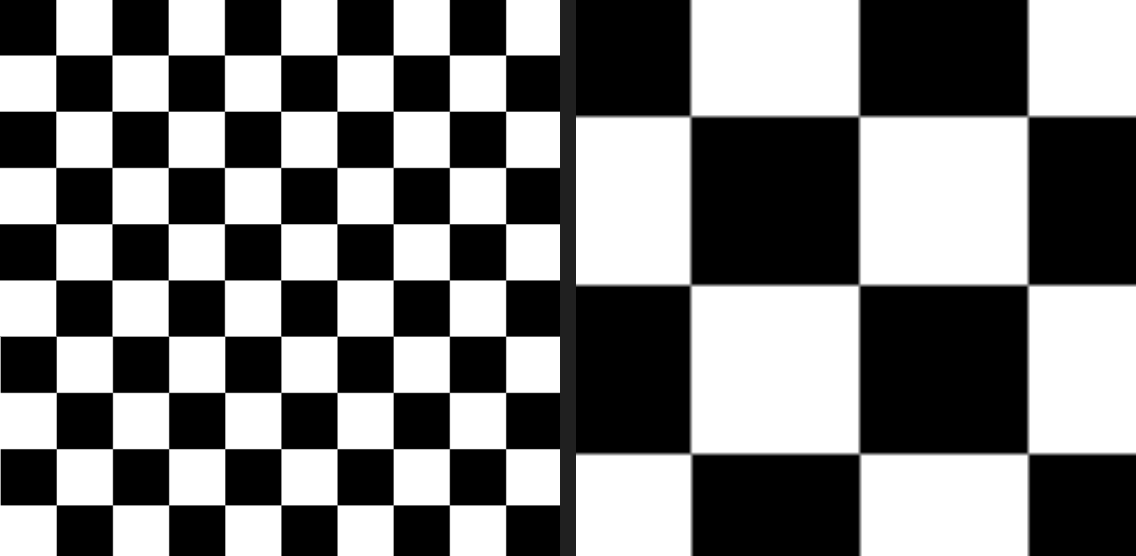
Left: the whole. Right: its middle third, enlarged.
Give the GLSL for this pattern, as a WebGL 1 fragment shader.

```glsl
precision highp float;
// Black and white checkerboard, ten by ten, whose lower rows slip slightly right.

uniform vec2 u_resolution;

// Lengths are in canvas widths, measured from the top left corner.
const float CELL = 0.10042;       // side of one square
const float TOP_CROP = 0.0013;    // part of the top row that is cut off
const float EDGE_BLUR = 0.0025;   // width of the soft transition at an edge
const float SLIP_ROW = 6.0;       // first row that is shifted
const float SLIP = 0.0012;        // shift of those rows at the left side
const float SLIP_REACH = 0.75;    // distance over which the shift fades out
const vec3 DARK = vec3(0.0);
const vec3 LIGHT = vec3(1.0);

// Square wave with soft flanks: +1 in even cells, -1 in odd cells.
float softStripe(float cells, float blur) {
  float edge = floor(cells + 0.5);
  float direction = 1.0 - 2.0 * mod(edge, 2.0);
  return direction * clamp((cells - edge) * CELL * 2.0 / blur, -1.0, 1.0);
}

void main() {
  float pixel = 1.0 / u_resolution.x;
  float blur = max(EDGE_BLUR, pixel);
  vec2 pos = vec2(gl_FragCoord.x, u_resolution.y - gl_FragCoord.y) * pixel;

  // Slip of the lower rows, strongest at the left
  float row = (pos.y + TOP_CROP) / CELL;
  float slipped = step(SLIP_ROW, row);
  float slip = slipped * SLIP * max(1.0 - pos.x / SLIP_REACH, 0.0);
  float column = (pos.x - slip) / CELL;

  // Checker; the clamp keeps the first column solid up to the border
  float checker = softStripe(max(column, 0.5), blur) * softStripe(row, blur);
  float dark = 0.5 + 0.5 * checker;

  // Light sliver uncovered beside the slipped rows
  float covered = clamp((pos.x - SLIP) / pixel + 0.5, 0.0, 1.0);
  dark *= mix(1.0, covered, slipped);

  gl_FragColor = vec4(mix(LIGHT, DARK, dark), 1.0);
}
```
